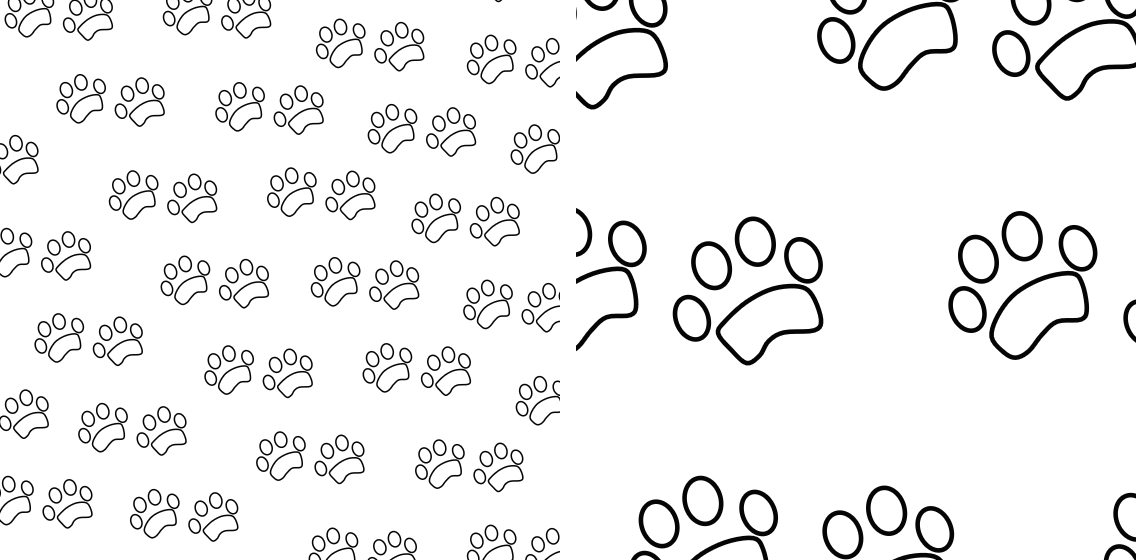
Left: the whole. Right: its middle third, enlarged.
Write a WebGL 2 fragment shader that draws this pattern.

```glsl
#version 300 es
precision highp float;
// Pairs of outlined paw prints walking in slanted trails over white.
// Each trail repeats a cycle of four strides; a print is four tilted
// ellipses and a pad traced by a closed Catmull-Rom curve.
uniform vec2 u_resolution;
out vec4 fragColor;

// The canvas is 768 units wide, with y pointing down inside the layout.
const float CANVAS = 768.0;
const int PAD_POINTS = 13;

const vec2 LEFT_PAD[13] = vec2[13](
  vec2(20, 58), vec2(23, 48), vec2(31, 38), vec2(44, 31), vec2(57, 29),
  vec2(61.5, 34), vec2(63.5, 45), vec2(61, 50), vec2(50, 51), vec2(43, 57),
  vec2(37, 64.5), vec2(31, 67.5), vec2(25.5, 65));
const vec2 RIGHT_PAD[13] = vec2[13](
  vec2(21, 53.5), vec2(24, 48), vec2(34, 39), vec2(46, 33), vec2(58, 32),
  vec2(64, 36), vec2(68, 47), vec2(65, 52), vec2(51, 53), vec2(44, 57),
  vec2(40, 63.5), vec2(34, 67), vec2(27, 61));

const vec2 LEFT_TOES[4] = vec2[4](
  vec2(9, 45.5), vec2(14, 22.5), vec2(34, 12), vec2(59.5, 17.5));
const vec2 RIGHT_TOES[4] = vec2[4](
  vec2(9, 46.5), vec2(18, 22.5), vec2(38, 11.5), vec2(60, 20));
// Radii and tilt of each toe
const vec3 TOE_SHAPE[4] = vec3[4](
  vec3(7.3, 10.0, 0.38), vec3(8.0, 10.4, 0.35),
  vec3(8.2, 10.6, 0.25), vec3(7.3, 10.0, 0.42));

// Trail origins and the strides within one cycle
const vec2 TRAILS[6] = vec2[6](
  vec2(-82, 529), vec2(47, 429), vec2(220, 350),
  vec2(366, 229), vec2(504, 142), vec2(640, 47));
const vec2 STRIDES[4] = vec2[4](
  vec2(0, 0), vec2(60, 123), vec2(131, 241), vec2(203, 373));
const vec2 CYCLE = vec2(274, 490);

float segmentDistance(vec2 p, vec2 a, vec2 b) {
  vec2 ab = b - a;
  return length(p - a - ab * clamp(dot(p - a, ab) / dot(ab, ab), 0.0, 1.0));
}

// Approximate distance to the outline of a tilted ellipse
float toeDistance(vec2 p, vec3 shape) {
  float c = cos(shape.z), s = sin(shape.z);
  vec2 q = mat2(c, s, -s, c) * p / shape.xy;
  float k = length(q);
  return abs(k - 1.0) * max(k, 0.1) / max(length(q / shape.xy), 0.001);
}

vec2 padPoint(int i, bool rightFoot) {
  int n = i % PAD_POINTS;
  return rightFoot ? RIGHT_PAD[n] : LEFT_PAD[n];
}

vec2 catmullRom(vec2 a, vec2 b, vec2 c, vec2 d, float t) {
  return b + 0.5 * t * (c - a + t * (2.0 * a - 5.0 * b + 4.0 * c - d
         + t * (3.0 * (b - c) + d - a)));
}

// Distance to the outline of one print, measured from its top left corner
float pawDistance(vec2 p, bool rightFoot) {
  if (any(lessThan(p, vec2(-5.0))) || any(greaterThan(p, vec2(76.0)))) return 99.0;
  float d = 99.0;
  for (int i = 0; i < 4; i++) {
    vec2 center = rightFoot ? RIGHT_TOES[i] : LEFT_TOES[i];
    d = min(d, toeDistance(p - center, TOE_SHAPE[i]));
  }
  for (int i = 0; i < PAD_POINTS; i++) {
    vec2 a = padPoint(i, rightFoot), b = padPoint(i + 1, rightFoot);
    vec2 c = padPoint(i + 2, rightFoot), e = padPoint(i + 3, rightFoot);
    vec2 start = b;
    for (int j = 1; j <= 5; j++) {
      vec2 end = catmullRom(a, b, c, e, float(j) / 5.0);
      d = min(d, segmentDistance(p, start, end));
      start = end;
    }
  }
  return d;
}

void main() {
  vec2 p = gl_FragCoord.xy / u_resolution;
  p = vec2(p.x, 1.0 - p.y) * CANVAS;
  float pixel = CANVAS / min(u_resolution.x, u_resolution.y);

  // Nearest outline over every pair of every trail
  float d = 99.0;
  for (int trail = 0; trail < 6; trail++) {
    for (int k = 0; k < 9; k++) {
      vec2 pair = TRAILS[trail] + STRIDES[k % 4] + CYCLE * float(k / 4 - 1);
      d = min(d, pawDistance(p - pair, false));
      d = min(d, pawDistance(p - pair - vec2(80, 5), true));
    }
  }

  // Thin ink line with a one pixel soft edge
  float ink = clamp((1.05 - d) / pixel + 0.5, 0.0, 1.0);
  fragColor = vec4(mix(vec3(1.0), vec3(0.02), ink), 1.0);
}
```
